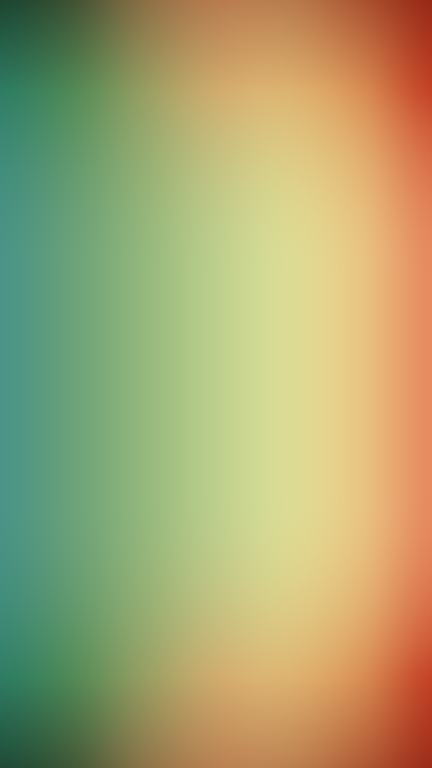
A Shadertoy shader for this background:

```glsl
// A soft blurred backdrop: teal and green on the left, pale yellow, then red on the right.
// Three horizontal colour ramps (edge, shoulder, middle) are splined across the width
// and blended by the distance from the top and bottom borders.

// Catmull-Rom spline through seven evenly spaced colours
vec3 ramp(vec3 stops[7], float x) {
    float s = clamp(x, 0.0, 1.0) * 6.0;
    int i = min(int(s), 5);
    float t = s - float(i);
    vec3 a = stops[max(i - 1, 0)];
    vec3 b = stops[i];
    vec3 c = stops[i + 1];
    vec3 d = stops[min(i + 2, 6)];
    return b + 0.5 * t * (c - a + t * (2.0 * a - 5.0 * b + 4.0 * c - d
                             + t * (3.0 * (b - c) + d - a)));
}

void mainImage(out vec4 fragColor, in vec2 fragCoord) {
    vec2 uv = fragCoord / iResolution.xy;

    // Darkened strip along the top and bottom borders
    vec3 edge = ramp(vec3[7](
        vec3(0.11, 0.27, 0.19), vec3(0.25, 0.32, 0.20), vec3(0.54, 0.43, 0.27),
        vec3(0.71, 0.48, 0.305), vec3(0.72, 0.48, 0.30), vec3(0.67, 0.33, 0.195),
        vec3(0.59, 0.16, 0.09)), uv.x);

    // Warm band between the borders and the glow
    vec3 shoulder = ramp(vec3[7](
        vec3(0.18, 0.49, 0.39), vec3(0.32, 0.54, 0.34), vec3(0.59, 0.62, 0.385),
        vec3(0.81, 0.675, 0.43), vec3(0.87, 0.70, 0.44), vec3(0.85, 0.56, 0.335),
        vec3(0.77, 0.26, 0.15)), uv.x);

    // Bright centre
    vec3 middle = ramp(vec3[7](
        vec3(0.29, 0.58, 0.53), vec3(0.42, 0.635, 0.48), vec3(0.58, 0.72, 0.49),
        vec3(0.74, 0.81, 0.55), vec3(0.86, 0.86, 0.58), vec3(0.91, 0.77, 0.51),
        vec3(0.90, 0.54, 0.37)), uv.x);

    // Vertical blend, with the lower border a little lighter
    float border = min(uv.y + 0.012 * (1.0 - smoothstep(0.0, 0.15, uv.y)), 1.0 - uv.y);
    float rise = clamp(border / 0.12, 0.0, 1.0);
    float fade = 1.0 - clamp((border - 0.12) / 0.24, 0.0, 1.0);
    vec3 color = mix(mix(edge, shoulder, rise), middle, 1.0 - fade * fade);

    fragColor = vec4(color, 1.0);
}
```
